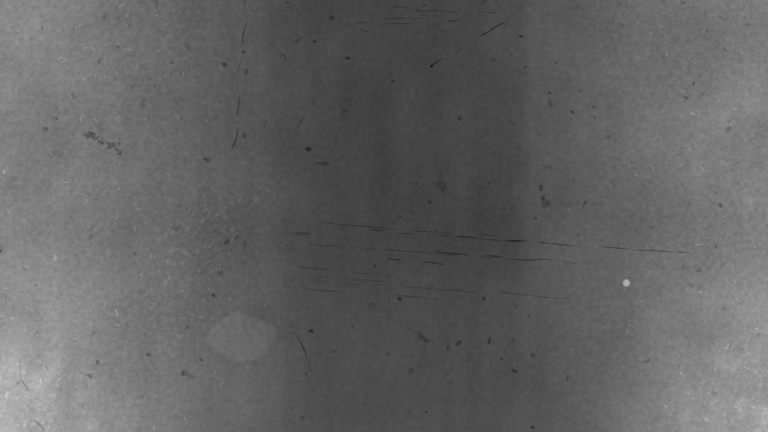
This texture is drawn by a Shadertoy shader. Its source:

```glsl
// Worn grey plaster wall: a dark central band, paler sides and lower corners.
// Gradient noise makes the stains, layers of hashed flecks make the skin,
// and wobbling broken strokes make the scratches and cracks.

#define BAND_TONE 0.283
#define SIDE_RISE 0.225
#define CORNER_RISE 0.15
#define STAIN_DEPTH 0.075
#define STREAK_DEPTH 0.035
#define GRAIN_DEPTH 0.035
#define SKIN_DEPTH 0.030
#define CHIP_GLOW 0.13
#define PIT_DEPTH 0.17
#define SCRATCH_DEPTH 0.10

vec2 hash2(vec2 p) {
    vec3 q = fract(p.xyx * vec3(0.1031, 0.1030, 0.0973));
    q += dot(q, q.yzx + 33.33);
    return fract((q.xx + q.yz) * q.zy);
}

// Gradient noise, about -0.7 to 0.7
float corner(vec2 cell, vec2 offset) {
    float angle = 6.2832 * hash2(cell).x;
    return dot(vec2(cos(angle), sin(angle)), offset);
}

float noise(vec2 p) {
    vec2 i = floor(p), f = fract(p), e = vec2(1.0, 0.0);
    vec2 w = f * f * f * (f * (f * 6.0 - 15.0) + 10.0);
    return mix(mix(corner(i, f), corner(i + e, f - e), w.x),
               mix(corner(i + e.yx, f - e.yx), corner(i + 1.0, f - 1.0), w.x), w.y);
}

float fbm(vec2 p) {
    float sum = 0.0, gain = 0.6;
    for (int i = 0; i < 5; i++) {
        sum += gain * noise(p);
        p = mat2(1.6, 1.2, -1.2, 1.6) * p + 7.3;
        gain *= 0.55;
    }
    return sum;
}

mat2 turn(float a) {
    return mat2(cos(a), sin(a), -sin(a), cos(a));
}

// Ragged flecks, one per chosen cell: x is coverage, y a random value
vec2 flecks(vec2 p, float cells, float share, float stretch, float seed) {
    vec2 g = turn(seed) * p * cells + seed * 17.0;
    g += 0.3 * vec2(noise(g * 1.7), noise(g * 1.7 + 40.0));
    vec2 id = floor(g), h = hash2(id + seed), k = hash2(id + 91.0);
    vec2 f = turn(6.2832 * k.x) * (fract(g) - 0.5 - 0.35 * (h - 0.5));
    float d = length(f * vec2(1.0, stretch)) - mix(0.12, 0.3, k.y);
    float soft = 0.03 + 0.6 * cells / iResolution.y;
    return vec2(smoothstep(soft, -soft, d) * step(h.x, share), fract(h.y * 7.0 + k.x));
}

// Thin wobbling stroke from a to b, broken along its length
float stroke(vec2 p, vec2 a, vec2 b, float wobble) {
    p += wobble * vec2(noise(p * 14.0), noise(p * 14.0 + 30.0));
    vec2 ab = b - a;
    float t = clamp(dot(p - a, ab) / dot(ab, ab), 0.0, 1.0);
    float d = length(p - a - ab * t);
    float gaps = smoothstep(-0.2, 0.35, noise(p * 19.0 + a * 50.0));
    return gaps * smoothstep(0.0012 + 0.7 / iResolution.y, 0.0005, d);
}

// Broad light and dark areas
float wallTone(vec2 u, vec2 p) {
    float warp = 0.06 * fbm(p * 3.0);
    float tone = BAND_TONE + SIDE_RISE * smoothstep(0.06, 0.56, abs(u.x - 0.53 + warp));
    float panel = smoothstep(0.672, 0.695, u.x + 0.01 * noise(p * 9.0));
    tone += 0.035 * panel * smoothstep(0.15, 0.5, u.y);
    tone += 0.025 * smoothstep(0.39, 0.34, u.x + warp);
    tone += 0.04 * smoothstep(0.5, 0.0, u.y) - 0.015;
    float side = smoothstep(0.22, 0.55, abs(u.x - 0.5));
    tone += CORNER_RISE * side * smoothstep(0.5, -0.1, u.y);
    tone += STAIN_DEPTH * (0.5 + side) * fbm(p * 5.0 + 11.0);
    tone += STREAK_DEPTH * noise(p * vec2(22.0, 1.8)) * (0.5 + noise(p * 4.0));
    return tone;
}

void mainImage(out vec4 fragColor, in vec2 fragCoord) {
    vec2 u = fragCoord / iResolution.xy;
    vec2 p = fragCoord / iResolution.y;
    float tone = wallTone(u, p);
    float side = smoothstep(0.08, 0.45, abs(u.x - 0.53));

    // Fine grain and overlapping skin patches
    tone += GRAIN_DEPTH * (noise(p * 75.0) + 0.8 * noise(p * 150.0)) * (0.6 + 0.5 * side);
    for (int i = 0; i < 5; i++) {
        float n = float(i);
        vec2 patch_ = flecks(p, 30.0 + 11.0 * n, 0.7, 1.6, 1.3 + n);
        tone += SKIN_DEPTH * (0.5 + side) * patch_.x * (patch_.y - 0.5);
    }

    // Pale chips, dense in a leaning cluster at the left and in the lower corners
    vec2 lean = (u - vec2(0.265 + 0.2 * (u.y - 0.4), 0.4)) / vec2(0.07, 0.2);
    float cluster = exp(-dot(lean, lean));
    float foot = smoothstep(0.3, 0.5, abs(u.x - 0.5)) * smoothstep(0.35, 0.0, u.y);
    for (int i = 0; i < 3; i++) {
        float n = float(i);
        vec2 chip = flecks(p, 38.0 + 14.0 * n, 0.45, 1.5, 8.1 + n);
        tone += 0.6 * CHIP_GLOW * chip.x * chip.y * (cluster + foot);
        vec2 sliver = flecks(p, 33.0 + 9.0 * n, 0.12, 3.5, 14.7 + n);
        tone += CHIP_GLOW * sliver.x * (sliver.y - 0.35) * (0.25 + side + foot);
    }
    float flake = smoothstep(0.05, 0.3, fbm(p * 11.0 + 5.0));
    tone += 0.07 * flake * foot;

    // Dark pits: sparse specks and a few ragged sores
    vec2 speck = flecks(p, 19.0, 0.10, 2.2, 21.0);
    vec2 dot_ = flecks(p, 42.0, 0.05, 1.3, 25.0);
    tone -= PIT_DEPTH * (0.35 * speck.x * speck.y + 0.7 * dot_.x * dot_.y);
    vec2 sore = (p - vec2(0.235, 0.67)) / vec2(0.055, 0.045);
    float ragged = smoothstep(0.08, 0.2, fbm(p * 24.0) + 0.3 - 0.5 * length(sore));
    tone -= 0.7 * PIT_DEPTH * ragged;

    // Nearly level scratches: a long set across the middle, a short set at the top
    for (int i = 0; i < 10; i++) {
        float n = float(i);
        vec2 h = hash2(vec2(n, 5.0));
        vec2 a = vec2(0.65 + 0.45 * h.x, 0.485 - 0.017 * n);
        vec2 b = a + vec2(0.2 + 0.4 * h.y, -0.02 - 0.02 * h.y);
        tone -= SCRATCH_DEPTH * mix(0.4, 1.0, h.x) * stroke(p, a, b, 0.006);
        a = vec2(0.82 + 0.15 * h.y, 0.995 - 0.009 * n);
        tone -= 0.6 * SCRATCH_DEPTH * stroke(p, a, a + vec2(0.22 * h.x, -0.006), 0.005);
    }

    // Wandering cracks
    float cracks = stroke(p, vec2(0.57, 1.0), vec2(0.53, 0.58), 0.03);
    cracks += stroke(p, vec2(0.0, 0.34), vec2(0.09, 0.0), 0.025);
    cracks += stroke(p, vec2(1.0, 0.85), vec2(1.17, 0.95), 0.02);
    cracks += stroke(p, vec2(0.68, 0.24), vec2(0.74, 0.1), 0.02);
    tone -= SCRATCH_DEPTH * cracks;

    // One dull round stain and one small bright knock
    float stain = length((p - vec2(0.56, 0.22)) / vec2(0.075, 0.055)) + 0.3 * noise(p * 16.0);
    tone += 0.04 * smoothstep(1.1, 0.85, stain);
    tone += 0.28 * smoothstep(0.011, 0.005, length(p - vec2(1.45, 0.345)));

    fragColor = vec4(vec3(clamp(tone, 0.0, 1.0)), 1.0);
}
```
